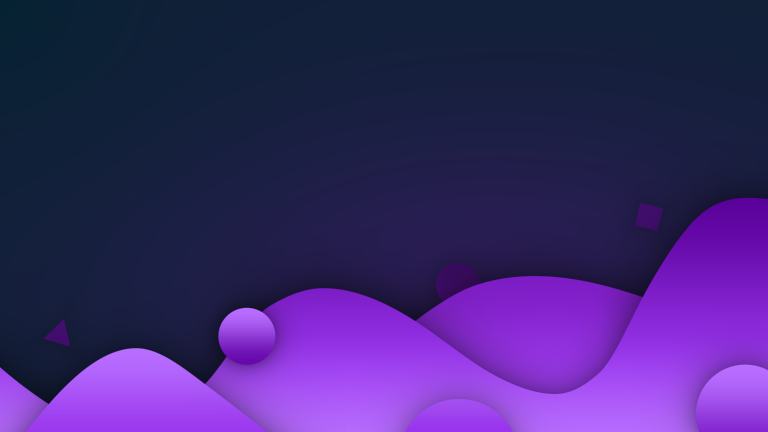
Write a Shadertoy shader that draws this background.

```glsl
// Violet rolling waves, glossy discs and faint polygons over a dark navy glow.

const vec3 NAVY = vec3(0.065, 0.125, 0.215);
const vec3 TEAL = vec3(0.015, 0.135, 0.195);
const vec3 INDIGO = vec3(0.175, 0.115, 0.345);
const vec3 PLUM = vec3(0.265, 0.055, 0.445);
const vec3 DEEP = vec3(0.35, 0.0, 0.60);
const vec3 VIOLET = vec3(0.60, 0.21, 0.93);
const vec3 LILAC = vec3(0.72, 0.43, 1.0);

// Smooth curve through knots (x, height, slope); returns height and slope.
vec2 crest(float x, vec3 knots[5]) {
    vec2 result = vec2(-1.0, 0.0);
    for (int i = 0; i < 4; i++) {
        vec3 a = knots[i], b = knots[i + 1];
        if (x < a.x || x > b.x) continue;
        float w = b.x - a.x, t = (x - a.x) / w, s = 1.0 - t;
        float h = s * s * (1.0 + 2.0 * t) * a.y + t * t * (3.0 - 2.0 * t) * b.y
                + w * t * s * (s * a.z - t * b.z);
        float slope = 6.0 * t * s * (b.y - a.y) / w
                    + s * (1.0 - 3.0 * t) * a.z + t * (3.0 * t - 2.0) * b.z;
        result = vec2(h, slope);
    }
    return result;
}

vec2 higher(vec2 a, vec2 b) {
    return a.x > b.x ? a : b;
}

// Approximate signed distance to the area below a crest.
float below(float y, vec2 c) {
    return (y - c.x) / sqrt(1.0 + c.y * c.y);
}

float disc(vec2 p, vec2 center, float radius) {
    return length(p - center) - radius;
}

// Regular polygon with one corner at the given angle.
float polygon(vec2 p, float sides, float radius, float angle) {
    float sector = 6.28319 / sides;
    float a = mod(atan(p.y, p.x) - angle, sector) - 0.5 * sector;
    return cos(a) * length(p) - radius * cos(0.5 * sector);
}

// Cast a soft shadow, then paint the shape with a smooth edge.
vec3 layer(vec3 under, vec3 paint, float d, float shadow, float reach) {
    float pixel = 0.75 / iResolution.y;
    under *= 1.0 - shadow * exp(-max(d, 0.0) / reach);
    return mix(under, paint, 1.0 - smoothstep(-pixel, pixel, d));
}

vec3 backdrop(vec2 p) {
    vec2 g = (p - vec2(1.13, 0.31)) / vec2(0.85, 0.42);
    vec3 col = mix(NAVY, INDIGO, exp(-dot(g, g)));
    return mix(col, TEAL, exp(-4.0 * length(p - vec2(0.0, 1.0))));
}

// Vertical ramp of the main wave.
vec3 waveRamp(float y) {
    vec3 col = mix(VIOLET, DEEP, smoothstep(0.10, 0.58, y));
    return mix(LILAC, col, smoothstep(-0.04, 0.24, y));
}

vec3 discRamp(float y, float centerY, float radius, vec3 low) {
    return mix(low, LILAC, smoothstep(-1.0, 1.0, (y - centerY) / radius));
}

void mainImage(out vec4 fragColor, in vec2 fragCoord) {
    vec2 p = fragCoord / iResolution.y;

    // Faint shapes floating behind the waves
    vec3 col = backdrop(p);
    float square = polygon(p - vec2(1.502, 0.498), 4.0, 0.038, 0.56);
    float triangle = polygon(p - vec2(0.137, 0.225), 3.0, 0.038, 1.28);
    col = layer(col, PLUM, square, 0.12, 0.02);
    col = layer(col, PLUM, triangle, 0.12, 0.02);
    vec3 dusk = mix(PLUM * 1.12, PLUM * 0.9, smoothstep(0.30, 0.39, p.y));
    col = layer(col, dusk, disc(p, vec2(1.060, 0.340), 0.051), 0.1, 0.02);

    // Back hill
    vec2 hill = crest(p.x, vec3[5](vec3(0.76, 0.05, 0.9), vec3(0.961, 0.257, 0.75),
        vec3(1.111, 0.343, 0.30), vec3(1.238, 0.361, 0.0), vec3(1.60, 0.27, -0.4)));
    vec3 hillColor = mix(vec3(0.65, 0.25, 0.98), vec3(0.49, 0.11, 0.77),
        smoothstep(0.06, 0.38, p.y));
    col = layer(col, hillColor, below(p.y, hill), 0.35, 0.045);

    // Main wave, joined from three spans
    vec2 wave = crest(p.x, vec3[5](vec3(-0.01, 0.159, -0.9), vec3(0.116, 0.0625, -0.65),
        vec3(0.25, -0.01, 0.0), vec3(0.4745, 0.111, 1.05), vec3(0.625, 0.292, 0.6)));
    wave = higher(wave, crest(p.x, vec3[5](vec3(0.625, 0.292, 0.6), vec3(0.748, 0.333, 0.0),
        vec3(0.961, 0.257, -0.64), vec3(1.157, 0.125, -0.5), vec3(1.285, 0.088, 0.0))));
    wave = higher(wave, crest(p.x, vec3[5](vec3(1.285, 0.088, 0.0), vec3(1.389, 0.139, 0.95),
        vec3(1.488, 0.3125, 1.85), vec3(1.597, 0.479, 1.15), vec3(1.79, 0.538, -0.1))));
    col = layer(col, waveRamp(p.y), below(p.y, wave), 0.35, 0.045);

    // Front hill and low mound
    vec2 front = crest(p.x, vec3[5](vec3(-0.10, -0.20, 1.2), vec3(0.111, 0.0625, 1.15),
        vec3(0.315, 0.194, 0.0), vec3(0.4745, 0.111, -0.75), vec3(0.80, -0.14, -0.75)));
    vec3 frontColor = mix(VIOLET, LILAC, smoothstep(-0.03, 0.20, p.y));
    col = layer(col, frontColor, below(p.y, front), 0.3, 0.035);
    vec3 moundColor = mix(VIOLET, vec3(0.64, 0.31, 0.94), smoothstep(0.0, 0.08, p.y));
    col = layer(col, moundColor, disc(p, vec2(1.0625, -0.064), 0.1405), 0.22, 0.03);

    // Glossy discs
    vec3 ball = discRamp(p.y, 0.2215, 0.066, vec3(0.40, 0.03, 0.67));
    col = layer(col, ball, disc(p, vec2(0.5715, 0.2215), 0.066), 0.3, 0.022);
    vec3 bigBall = discRamp(p.y, 0.042, 0.114, vec3(0.45, 0.06, 0.75));
    col = layer(col, bigBall, disc(p, vec2(1.725, 0.042), 0.114), 0.3, 0.03);

    fragColor = vec4(col, 1.0);
}
```
